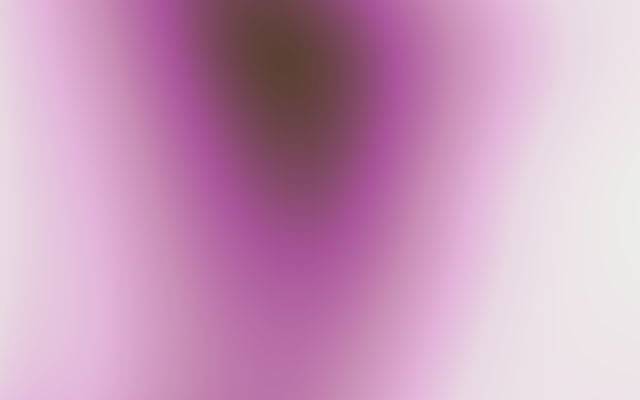
A Shadertoy shader for this background:

```glsl
// Soft plume of dark brown and magenta fading through pink to near white.

// Colour ramp, from the plume's core outwards
const int STOPS = 7;
const vec3 RAMP[STOPS] = vec3[STOPS](
    vec3(0.355, 0.250, 0.205),   // brown core
    vec3(0.665, 0.330, 0.605),   // magenta
    vec3(0.785, 0.555, 0.710),   // dull mauve
    vec3(0.885, 0.700, 0.850),   // pink
    vec3(0.908, 0.845, 0.885),   // pale rose
    vec3(0.930, 0.895, 0.910),   // off-white
    vec3(0.920, 0.935, 0.915));  // cool white

// Plume shape, in fractions of the canvas
const float AXIS_X      = 0.473;  // rightmost point of the bent axis
const float AXIS_DEPTH  = 0.52;   // depth at which it lies
const float AXIS_BEND   = 0.23;
const float CORE_DEPTH  = 0.18;   // depth of the darkest spot
const float TAIL_LEVEL  = 1.55;   // ramp level on the axis at the bottom
const float ROUNDNESS   = 1.8;    // softness of the valley floor
const float LEFT_WIDTH  = 0.079;  // width of one ramp step
const float RIGHT_WIDTH = 0.0635;
const float TOP_FLARE   = 0.021;  // extra right width at the top

// Pale outer areas
const float PALE_LEVEL  = 4.0;    // level above which the ramp slows down
const float PALE_RANGE  = 0.8;
const float GLOW_RANGE  = 2.4;    // extra range inside the white glow
const float GLOW_DEPTH  = 0.43;
const float GLOW_HEIGHT = 0.34;
const float LEFT_TINT   = 0.9;    // pink returning at the lower left

// Ramp level along the axis: lowest at the core, rising down the tail
float axisLevel(float depth) {
    float above = max(CORE_DEPTH - depth, 0.0);
    return TAIL_LEVEL * smoothstep(0.12, 1.0, depth) + 6.0 * above * above;
}

// Hyperbolic valley around the bent axis
float plumeLevel(float x, float depth) {
    float bend = depth - AXIS_DEPTH;
    float offset = x - (AXIS_X - AXIS_BEND * bend * bend);
    float rightWidth = RIGHT_WIDTH + TOP_FLARE * (1.0 - smoothstep(0.0, 0.55, depth));
    float steps = offset / (offset < 0.0 ? LEFT_WIDTH : rightWidth);
    return length(vec2(axisLevel(depth) + ROUNDNESS, steps)) - ROUNDNESS;
}

// Eases high levels towards a limit that is widest at the white glow
float softenPale(float level, float depth) {
    float g = (depth - GLOW_DEPTH) / GLOW_HEIGHT;
    float range = PALE_RANGE + GLOW_RANGE * exp(-g * g);
    float excess = max(level - PALE_LEVEL, 0.0);
    return min(level, PALE_LEVEL) + range * (1.0 - exp(-excess / range));
}

vec3 rampColor(float level) {
    vec3 color = RAMP[0];
    for (int i = 1; i < STOPS; i++) {
        color = mix(color, RAMP[i], clamp(level - float(i - 1), 0.0, 1.0));
    }
    return color;
}

void mainImage(out vec4 fragColor, in vec2 fragCoord) {
    vec2 uv = fragCoord / iResolution.xy;
    float depth = 1.0 - uv.y;

    float level = plumeLevel(uv.x, depth);
    level -= LEFT_TINT * depth * (1.0 - smoothstep(0.0, 0.17, uv.x));
    level = softenPale(level, depth);

    fragColor = vec4(rampColor(level), 1.0);
}
```
